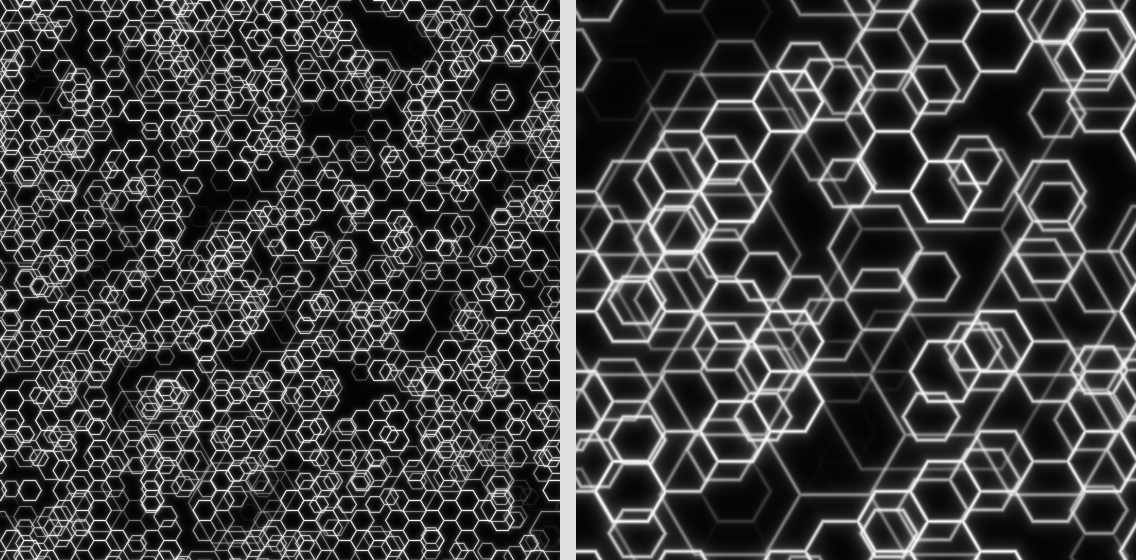
Left, the full canvas; right, a detail of the centre.
A Shadertoy shader for this pattern:

```glsl
// Glowing white honeycomb outlines of several sizes, overlapping on black, tiling seamlessly.

// Each layer: columns, rows, share of lit cells, brightness
const int LAYER_COUNT = 6;
const vec4 LAYERS[LAYER_COUNT] = vec4[](
    vec4(16.0, 28.0, 0.60, 1.00),
    vec4(16.0, 28.0, 0.22, 0.75),
    vec4(20.0, 36.0, 0.20, 0.85),
    vec4(12.0, 20.0, 0.10, 0.70),
    vec4( 8.0, 14.0, 0.34, 0.58),
    vec4( 4.0,  7.0, 0.30, 0.42));

const vec3  BACKGROUND   = vec3(0.012);
const vec3  LINE_COLOR   = vec3(0.98);
const float CORE_WIDTH   = 0.0012;  // bright centre of a line
const float GLOW_WIDTH   = 0.0036;  // halo around a line
const float GLOW_SHARE   = 0.27;
const float VOID_REPEATS = 7.0;     // scale of the empty patches
const float VOID_LOW     = -0.40;   // noise level that is fully empty
const float VOID_HIGH    = -0.18;   // noise level that is fully lit
const float FINE_COLUMNS = 10.0;    // layers finer than this have voids
const float SQRT3        = 1.7320508;
const float TAU          = 6.2831853;

// Two random values in 0..1 for an integer cell
vec2 hash2(vec2 cell, float seed) {
    uvec3 h = uvec3(ivec3(vec3(cell, seed))) * 1664525u + 1013904223u;
    h.x += h.y * h.z; h.y += h.z * h.x; h.z += h.x * h.y;
    h ^= h >> 16u;
    h.x += h.y * h.z; h.y += h.z * h.x;
    return vec2(h.xy >> 8u) / 16777216.0;
}

float cornerSlope(vec2 corner, vec2 offset, float period) {
    float angle = TAU * hash2(mod(corner, period), 91.0).x;
    return dot(vec2(cos(angle), sin(angle)), offset);
}

// Gradient noise that wraps after a whole number of cells
float gradientNoise(vec2 p, float period) {
    vec2 i = floor(p), f = fract(p);
    vec2 u = f * f * f * (f * (f * 6.0 - 15.0) + 10.0);
    vec2 e = vec2(1.0, 0.0);
    float low  = mix(cornerSlope(i, f, period), cornerSlope(i + e.xy, f - e.xy, period), u.x);
    float high = mix(cornerSlope(i + e.yx, f - e.yx, period),
                     cornerSlope(i + e.xx, f - e.xx, period), u.x);
    return mix(low, high, u.y);
}

float segmentDistance(vec2 p, vec2 a, vec2 b) {
    vec2 ab = b - a;
    return length(p - a - ab * clamp(dot(p - a, ab) / dot(ab, ab), 0.0, 1.0));
}

float lineProfile(float d, float coreWidth) {
    float core = d / coreWidth;
    return mix(exp(-core * core), exp(-d / GLOW_WIDTH), GLOW_SHARE);
}

// Hexagon corner in lattice units
vec2 hexCorner(int i) {
    float angle = TAU * float(i) / 6.0;
    return vec2(cos(angle) / 3.0, sin(angle) / SQRT3);
}

// Brightness of the outline of one hexagon; zero when unlit
float cellLight(vec2 center, vec4 layer, vec2 shift, float seed) {
    vec2 id = mod(round(center * 2.0), layer.xy * 2.0);
    vec2 rnd = hash2(id, seed);
    float light = step(rnd.x, layer.z) * mix(0.55, 1.0, sqrt(rnd.y));
    if (layer.x > FINE_COLUMNS) {
        vec2 place = (center / layer.xy - shift) * VOID_REPEATS;
        light *= smoothstep(VOID_LOW, VOID_HIGH, gradientNoise(place, VOID_REPEATS));
    }
    return light;
}

// One honeycomb: six edges of the nearest cell and the six spokes leaving its corners
float honeycomb(vec2 uv, vec4 layer, float seed, float coreWidth) {
    vec2 shift = hash2(vec2(3.0, 8.0), seed);
    vec2 p = (uv + shift) * layer.xy;
    vec2 even = round(p), odd = floor(p) + 0.5;
    vec2 aspect = vec2(SQRT3, 1.0);
    vec2 center = length((p - even) * aspect) < length((p - odd) * aspect) ? even : odd;
    vec2 local = (p - center) / layer.xy;

    float own = cellLight(center, layer, shift, seed);
    float previous = cellLight(center + hexCorner(5) + hexCorner(6), layer, shift, seed);
    float glow = 0.0;
    for (int i = 0; i < 6; i++) {
        vec2 a = hexCorner(i), b = hexCorner(i + 1);
        float next = cellLight(center + a + b, layer, shift, seed);
        float edge = segmentDistance(local, a / layer.xy, b / layer.xy);
        float spoke = segmentDistance(local, a / layer.xy, 2.0 * a / layer.xy);
        glow = max(glow, max(own, next) * lineProfile(edge, coreWidth));
        glow = max(glow, max(previous, next) * lineProfile(spoke, coreWidth));
        previous = next;
    }
    return glow * layer.w;
}

void mainImage(out vec4 fragColor, in vec2 fragCoord) {
    vec2 uv = fragCoord / iResolution.xy;
    float coreWidth = max(CORE_WIDTH, 0.7 / iResolution.y);

    // Screen blend, so crossings brighten without clipping
    float dark = 1.0;
    for (int i = 0; i < LAYER_COUNT; i++) {
        dark *= 1.0 - honeycomb(uv, LAYERS[i], float(i) + 11.0, coreWidth);
    }
    fragColor = vec4(mix(BACKGROUND, LINE_COLOR, 1.0 - dark), 1.0);
}
```
